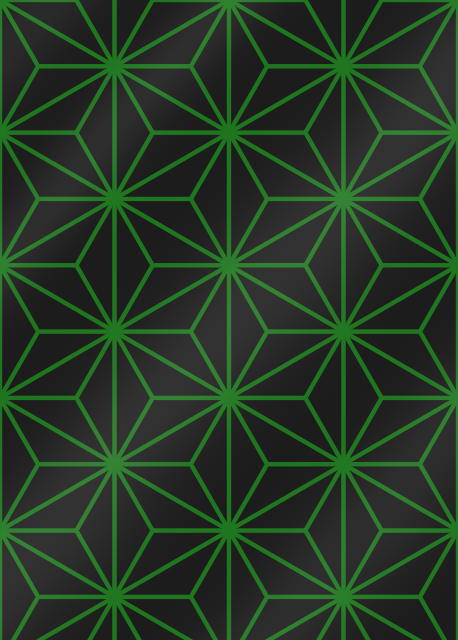
Reproduce this pattern procedurally as a WebGL 2 fragment shader.

```glsl
#version 300 es
precision highp float;
// Hemp-leaf star lattice of green lines on black satin with soft diagonal sheen.

uniform vec2 u_resolution;
out vec4 outColor;

// All lengths are fractions of the canvas width.
const vec2 TILE = vec2(0.5, 0.2896);
const float LINE_WIDTH = 0.0097;
const vec3 CLOTH = vec3(0.108);
const vec3 GREEN = vec3(0.115, 0.46, 0.115);

float hash(vec2 p) {
    return fract(sin(dot(p, vec2(127.1, 311.7))) * 43758.5);
}

float valueNoise(vec2 p) {
    vec2 i = floor(p), f = fract(p);
    f = f * f * (3.0 - 2.0 * f);
    float low = mix(hash(i), hash(i + vec2(1, 0)), f.x);
    float high = mix(hash(i + vec2(0, 1)), hash(i + vec2(1, 1)), f.x);
    return mix(low, high, f.y);
}

float segmentDistance(vec2 p, vec2 a, vec2 b) {
    vec2 ab = b - a;
    return length(p - a - ab * clamp(dot(p - a, ab) / dot(ab, ab), 0.0, 1.0));
}

// Distance to the triangular grid and the spokes meeting at each triangle centre.
float latticeDistance(vec2 p, vec2 tile) {
    vec2 corner = 0.5 * tile;
    vec2 q = abs(mod(p + corner, tile) - corner);
    // The quarter tile is symmetric under a half turn.
    if (q.y * corner.x > q.x * corner.y) q = corner - q;
    vec2 centre = vec2(tile.x / 3.0, 0.0);
    float edges = min(segmentDistance(q, vec2(0), corner), abs(q.x - corner.x));
    float spokes = min(segmentDistance(q, vec2(0), centre),
                       segmentDistance(q, centre, corner));
    return min(edges, spokes);
}

// Opacity of the white sheen: four soft bands across the diagonal.
float sheen(vec2 p) {
    const vec4 centres = vec4(0.09, 0.50, 1.15, 1.84);
    const vec4 widths = vec4(0.12, 0.10, 0.18, 0.16);
    const vec4 strengths = vec4(0.065, 0.080, 0.100, 0.080);
    float across = p.x + 0.9 * p.y + 0.05 * (valueNoise(p * 4.0) - 0.5);
    vec4 t = (across - centres) / widths;
    return dot(strengths, exp(-t * t));
}

void main() {
    // Measured from the upper left, with y pointing down.
    vec2 p = vec2(gl_FragCoord.x, u_resolution.y - gl_FragCoord.y) / u_resolution.x;
    float pixel = 1.0 / u_resolution.x;

    float edge = latticeDistance(p, TILE) - 0.5 * LINE_WIDTH;
    float line = 1.0 - smoothstep(-0.6 * pixel, 0.6 * pixel, edge);

    vec3 colour = mix(CLOTH, GREEN, line);
    colour = mix(colour, vec3(1.0), sheen(p));
    outColor = vec4(colour, 1.0);
}
```
